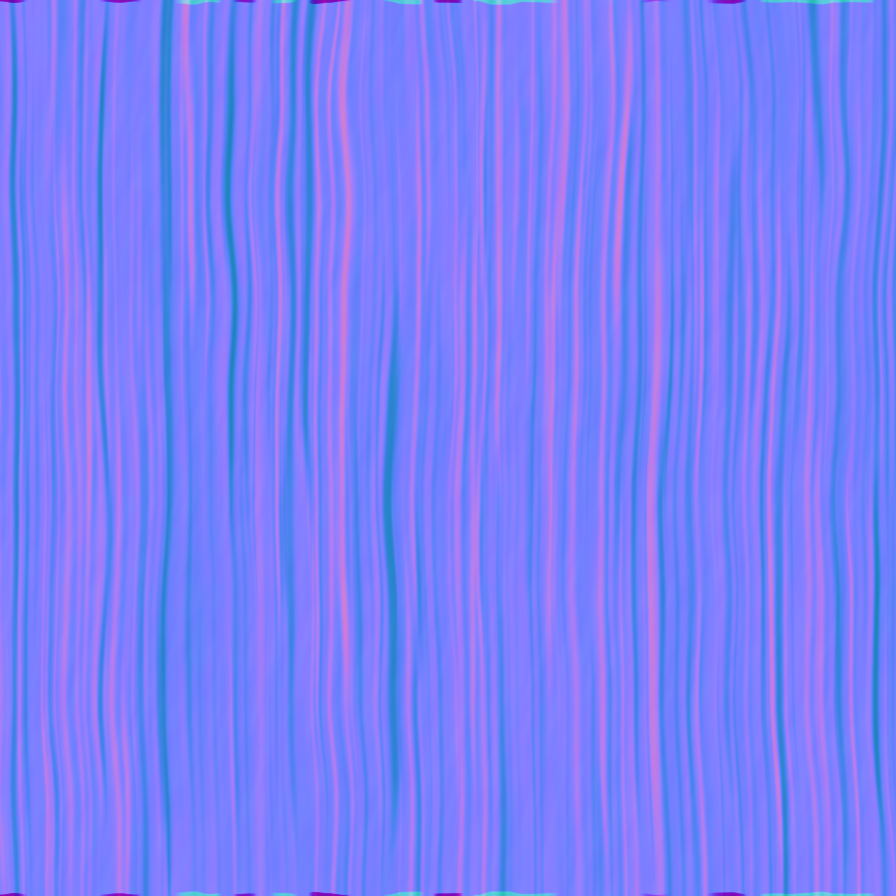
Reproduce this texture map procedurally as a Shadertoy shader.

```glsl
// Tangent-space normal map of vertical fibrous bark with long tapering ridges
float hash(vec2 p) {
    return fract(sin(dot(p, vec2(127.1, 311.7))) * 43758.55);
}

float noise(vec2 p) {
    vec2 i = floor(p), f = fract(p);
    f = f * f * (3.0 - 2.0 * f);
    return mix(mix(hash(i), hash(i + vec2(1, 0)), f.x),
               mix(hash(i + vec2(0, 1)), hash(i + vec2(1, 1)), f.x), f.y);
}

// Noise centred on zero
float ripple(vec2 p) {
    return noise(p) - 0.5;
}

// Sideways slope of long strands, one per column, each with its own span and sign
float strands(vec2 p, float columns, float width, float strength, float seed) {
    float slope = 0.0;
    for (int k = -1; k <= 1; k++) {
        float id = floor(p.x * columns) + float(k);
        float side = hash(vec2(id, seed)) < 0.5 ? -1.0 : 1.0;
        float centre = (id + 0.1 + 0.8 * hash(vec2(id, seed + 1.0))) / columns;
        centre += 0.3 / columns * ripple(vec2(id * 7.3 + seed, p.y * 5.0));

        // Taper towards both ends
        float halfLength = mix(0.2, 0.75, hash(vec2(id, seed + 2.0)));
        float along = abs(p.y - hash(vec2(id, seed + 3.0)));
        float taper = 1.0 - smoothstep(halfLength - 0.18, halfLength, along);

        // Steep flank with a softer opposite flank beside it
        float w = width * mix(0.7, 1.3, hash(vec2(id, seed + 4.0))) * (0.5 + 0.5 * taper);
        float d = (p.x - centre) / w;
        float back = d - side * 3.0;
        float flank = exp(-0.5 * d * d) - 0.25 * exp(-0.35 * back * back);
        slope += side * flank * taper * strength * mix(0.5, 1.3, hash(vec2(id, seed + 5.0)));
    }
    return slope;
}

void mainImage(out vec4 fragColor, in vec2 fragCoord) {
    vec2 uv = fragCoord / iResolution.xy;

    // Gentle meander shared by neighbouring fibres
    vec2 p = uv;
    p.x += 0.016 * ripple(vec2(uv.x * 6.0, uv.y * 4.5));
    p.x += 0.007 * ripple(vec2(uv.x * 16.0, uv.y * 9.0) + 31.0);

    // Ridges from large to narrow
    float slopeX = -0.03;
    slopeX += strands(p, 29.0, 0.0029, 0.64, 3.0);
    slopeX += strands(p, 58.0, 0.002, 0.42, 19.0);
    slopeX += strands(p, 105.0, 0.0014, 0.24, 37.0);

    // Fine fibres
    slopeX += 0.13 * ripple(vec2(p.x * 50.0, p.y * 3.0) + 5.0);
    slopeX += 0.2 * ripple(vec2(p.x * 110.0, p.y * 4.0) + 17.0);
    slopeX += 0.14 * ripple(vec2(p.x * 210.0, p.y * 6.0) + 43.0);

    // Faint slanted grain
    vec2 slant = vec2(p.x * 150.0 - p.y * 34.0, p.y * 30.0);
    slopeX += 0.08 * ripple(slant);
    float slopeY = 0.05 * ripple(slant + 71.0) - 0.05 * slopeX;

    // Broken steps along the top and bottom borders
    float border = min(uv.y, 1.0 - uv.y);
    float depth = 0.001 + 0.004 * noise(vec2(uv.x * 60.0, 9.0));
    float rim = 1.0 - smoothstep(depth - 0.001, depth + 0.001, border);
    float lift = ripple(vec2(uv.x * 22.0, 57.0));
    float raised = smoothstep(0.15, 0.35, lift);
    float sunken = smoothstep(0.1, 0.35, -lift);
    slopeY += rim * (0.8 * raised - 2.2 * sunken);
    slopeX -= rim * 0.4 * raised;

    // Encode the direction, with steep flanks a little dimmer
    vec3 normal = normalize(vec3(slopeX, slopeY, 1.0));
    vec3 colour = 0.5 + 0.5 * normal;
    colour.b -= 0.15 * normal.x * normal.x;
    fragColor = vec4(colour, 1.0);
}
```
